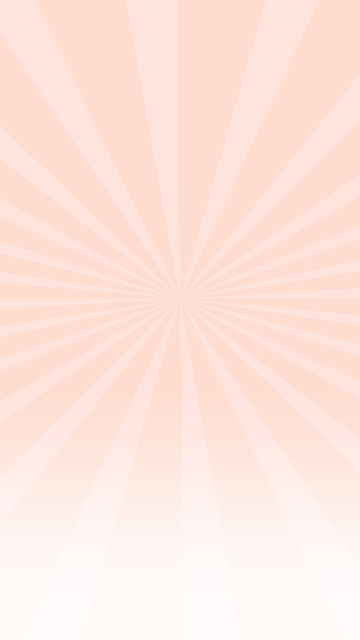
Write a Shadertoy shader that draws this background.

```glsl
// Soft peach sunburst with pale rays, fading to warm white at the bottom.

const float TAU = 6.2831853;
const float RAY_COUNT = 24.0;
const float RAY_WIDTH = 0.367;   // share of each period covered by a ray
const float RAY_PHASE = 0.613;   // start of a ray within its period
const float SQUEEZE = 0.5625;    // horizontal squeeze of the angular space

const vec3 PEACH = vec3(0.996, 0.863, 0.812);
const vec3 BLUSH = vec3(1.0, 0.890, 0.867);
const vec3 WARM_WHITE = vec3(0.997, 0.976, 0.969);
const vec3 RAY_WHITE = vec3(1.0, 0.983, 0.982);

// Integral of a unit-period pulse that is on for the first part of each period
float pulseArea(float x, float width) {
    return floor(x) * width + min(fract(x), width);
}

// Box-filtered pulse train
float pulse(float x, float width, float blur) {
    float halfBlur = 0.5 * blur;
    return (pulseArea(x + halfBlur, width) - pulseArea(x - halfBlur, width)) / blur;
}

// Ray coverage around the origin; angles run clockwise from straight up
float sunburst(vec2 p, float pixel) {
    vec2 q = vec2(p.x * SQUEEZE, p.y);
    float turns = atan(q.x, q.y) / TAU;
    float slope = length(vec2(q.y * SQUEEZE, q.x)) / max(dot(q, q), 1e-6);
    float blur = clamp(slope * pixel * RAY_COUNT / TAU, 1e-3, 4.0);
    return pulse(turns * RAY_COUNT - RAY_PHASE, RAY_WIDTH, blur);
}

void mainImage(out vec4 fragColor, in vec2 fragCoord) {
    float pixel = 1.0 / iResolution.y;
    vec2 uv = fragCoord / iResolution.xy;
    vec2 center = vec2(0.5 * iResolution.x * pixel, 0.5332);

    // Rays, then a white haze rising from the lower edge
    float ray = sunburst(fragCoord * pixel - center, pixel);
    float haze = 1.0 - smoothstep(0.0625, 0.427, uv.y);

    vec3 ground = mix(PEACH, WARM_WHITE, haze);
    vec3 beam = mix(BLUSH, RAY_WHITE, haze);
    fragColor = vec4(mix(ground, beam, ray), 1.0);
}
```
